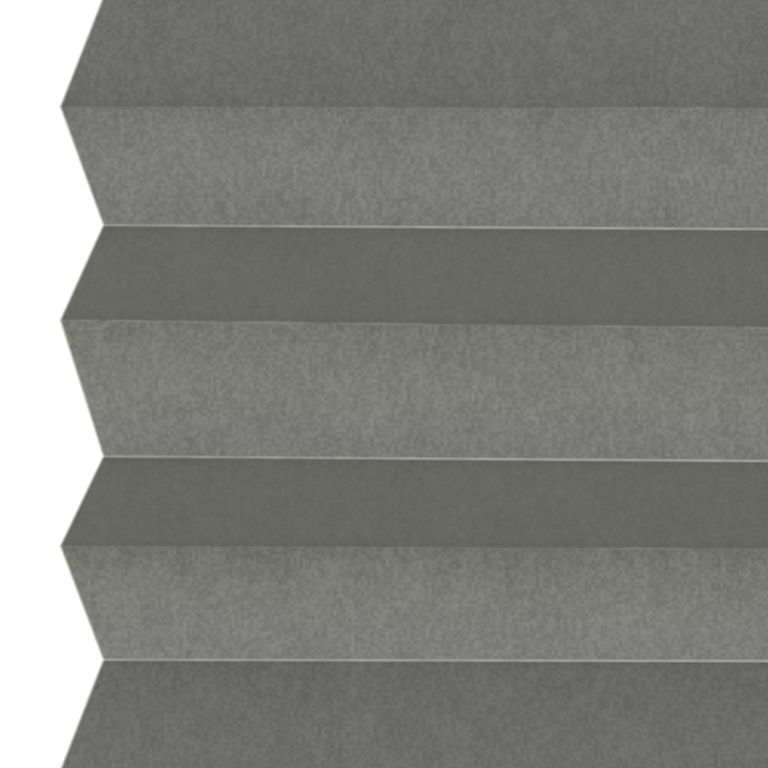
Reproduce this texture procedurally as a Shadertoy shader.

```glsl
// Pleated grey fabric hanging over a white ground, with a zigzag left edge.
// Seven panels between slightly tilted folds alternate dark and light; each
// gets a vertical gradient and woven grain, and each fold a thin highlight.

const int PANELS = 7;
// Fold heights at the left edge, measured downward; even folds face the viewer.
const float FOLD_Y[8] = float[8](-0.004, 0.139, 0.293, 0.417, 0.594, 0.711, 0.859, 1.003);
const float FOLD_TILT[8] = float[8](0.0, 0.002, 0.006, 0.011, 0.007, 0.004, 0.002, 0.0);
// Brightness at the top and bottom of each panel.
const vec2 TONE[7] = vec2[7](vec2(0.435, 0.418), vec2(0.458, 0.468), vec2(0.402, 0.406),
    vec2(0.458, 0.472), vec2(0.398, 0.402), vec2(0.440, 0.488), vec2(0.403, 0.432));

const vec3 GROUND = vec3(1.0);
const vec3 NEUTRAL = vec3(1.0, 1.003, 0.985);
const vec3 OLIVE = vec3(1.0, 1.018, 0.935);
const vec3 GLINT = vec3(0.66, 0.66, 0.64);
const float INNER_X = 0.135;
const float OUTER_X = 0.079;

float hash(vec2 p) {
    vec3 q = fract(vec3(p.xyx) * 0.1031);
    q += dot(q, q.yzx + 33.33);
    return fract((q.x + q.y) * q.z);
}

float valueNoise(vec2 p) {
    vec2 cell = floor(p);
    vec2 f = fract(p);
    f = f * f * (3.0 - 2.0 * f);
    float low = mix(hash(cell), hash(cell + vec2(1, 0)), f.x);
    float high = mix(hash(cell + vec2(0, 1)), hash(cell + vec2(1, 1)), f.x);
    return mix(low, high, f.y);
}

// Fine speckle, short vertical threads and soft mottling, centred on zero.
float fabricGrain(vec2 p) {
    float speckle = valueNoise(p * 250.0) - 0.5;
    float threads = valueNoise(p * vec2(190.0, 75.0) + 17.0) - 0.5;
    float mottle = valueNoise(p * vec2(30.0, 22.0) + 51.0) - 0.5;
    return 0.65 * speckle + 0.3 * threads + 0.18 * mottle;
}

float foldHeight(int i, float x) {
    return FOLD_Y[i] + FOLD_TILT[i] * (x - 0.1);
}

bool isRidge(int i) {
    return i % 2 == 0;
}

// Panel shade: gradient, a faint bulge of light, and olive tint by the valleys.
vec3 panelColor(int i, vec2 p, float grain) {
    float top = foldHeight(i, p.x);
    float t = clamp((p.y - top) / (foldHeight(i + 1, p.x) - top), 0.0, 1.0);
    bool dark = isRidge(i);
    float tone = mix(TONE[i].x, TONE[i].y, t);
    tone += (dark ? 0.004 : 0.022) * 4.0 * t * (1.0 - t);
    float nearValley = dark ? t : 1.0 - t;
    float middleRows = 1.0 - smoothstep(0.15, 0.45, abs(p.y - 0.55));
    float olive = clamp(0.35 * nearValley + 0.65 * middleRows * (dark ? 1.0 : nearValley), 0.0, 1.0);
    bool outerRow = i == 0 || i == PANELS - 1;
    float roughness = dark ? (outerRow ? 0.075 : 0.04) : 0.10;
    return (tone + roughness * grain) * mix(NEUTRAL, OLIVE, olive);
}

// Left boundary, running straight from fold to fold.
float edgeX(float y) {
    float x = INNER_X;
    for (int i = 0; i < PANELS; i++) {
        float t = clamp((y - FOLD_Y[i]) / (FOLD_Y[i + 1] - FOLD_Y[i]), 0.0, 1.0);
        x += (isRidge(i) ? OUTER_X - INNER_X : INNER_X - OUTER_X) * t;
    }
    return x;
}

// Thin line around d = 0 with softened sides.
float lineMask(float d, float halfWidth, float blur) {
    return 1.0 - smoothstep(halfWidth - blur, halfWidth + blur, abs(d));
}

void mainImage(out vec4 fragColor, in vec2 fragCoord) {
    vec2 p = fragCoord / iResolution.xy;
    p.y = 1.0 - p.y;
    float pixel = 1.0 / iResolution.y;
    float blur = max(pixel, 0.0016);
    float grain = fabricGrain(p);

    // Panels, each covering everything below its upper fold
    vec3 fabric = panelColor(0, p, grain);
    for (int i = 1; i < PANELS; i++) {
        float d = p.y - foldHeight(i, p.x);
        fabric = mix(fabric, panelColor(i, p, grain), smoothstep(-blur, blur, d));
    }

    // Folds: bright ridges with a shadow beneath, faint broken valley lines
    for (int i = 1; i < PANELS; i++) {
        float d = p.y - foldHeight(i, p.x);
        float wear = valueNoise(vec2(p.x * 45.0, float(i) * 9.0));
        float patches = smoothstep(0.45, 0.8, valueNoise(vec2(p.x * 6.0, float(i) * 5.0)));
        float shadow = isRidge(i) ? smoothstep(0.016, 0.002, d) * step(0.0, d)
                                  : smoothstep(-0.014, 0.0, d) * step(d, 0.0);
        fabric *= 1.0 - 0.035 * shadow;
        float strength = isRidge(i) ? 0.5 + 0.25 * wear + 0.2 * p.x : 0.06 + 0.3 * patches * wear;
        fabric = mix(fabric, GLINT, strength * lineMask(d, 0.0017, blur));
    }

    // Soft cut edge against the ground
    float inside = (p.x - edgeX(p.y)) * 0.93;
    float softness = max(pixel, 0.003);
    fragColor = vec4(mix(GROUND, fabric, smoothstep(-softness, softness, inside)), 1.0);
}
```
